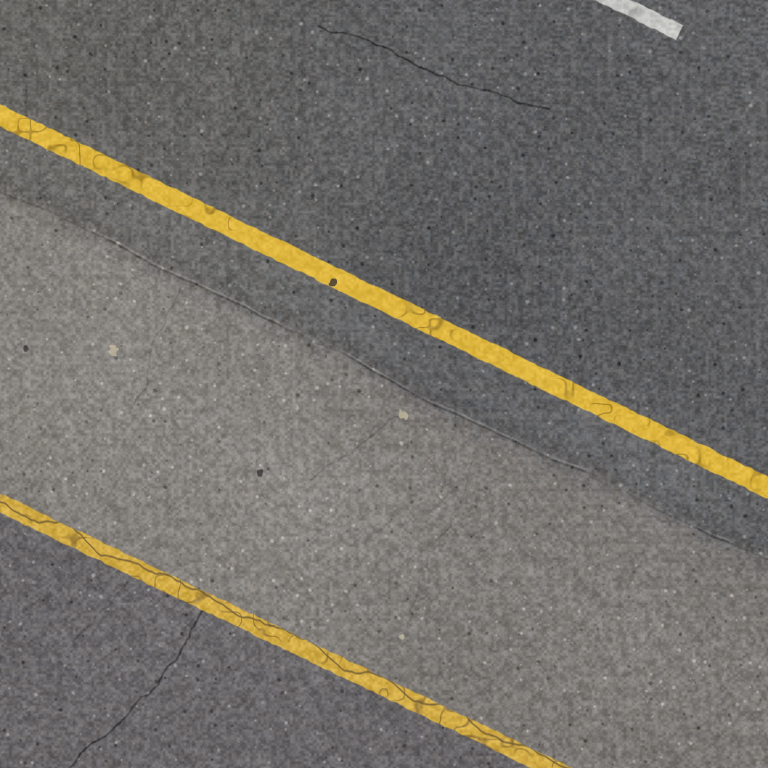
This texture is drawn by a WebGL 1 fragment shader. Its source:

```glsl
precision highp float;
// Worn asphalt seen from above: diagonal lanes, two yellow lines and a white dash.
// Lanes are bands of the sheared height t = y + SLOPE * x; grain, chips and
// cracks come from hashed value noise and bent segments.

uniform vec2 u_resolution;

#define SLOPE 0.485
#define UPPER_LINE 0.850
#define SEAM 0.756
#define LOWER_LINE 0.345
#define DASH_LINE 1.387
#define UPPER_HALF 0.0130
#define LOWER_HALF 0.0115
#define DASH_HALF 0.0105
#define GRAIN 0.21
#define CRACK_WIDTH 0.0011
#define YELLOW vec3(0.87, 0.715, 0.25)
#define WHITE_PAINT vec3(0.77, 0.77, 0.76)

float hash(vec2 p) {
  return fract(sin(dot(p, vec2(127.1, 311.7))) * 43758.5453);
}

float noise(vec2 p) {
  vec2 i = floor(p), f = fract(p);
  f = f * f * (3.0 - 2.0 * f);
  return mix(mix(hash(i), hash(i + vec2(1.0, 0.0)), f.x),
             mix(hash(i + vec2(0.0, 1.0)), hash(i + 1.0), f.x), f.y);
}

float fbm(vec2 p) {
  float sum = 0.0, amp = 0.5;
  for (int i = 0; i < 4; i++) {
    sum += amp * noise(p);
    p = p * 2.03 + 17.3;
    amp *= 0.5;
  }
  return sum / 0.9375;
}

float inside(float d, float aa) { return 1.0 - smoothstep(-aa, aa, d); }

// Jagged crack from a to b, strongest along its core.
float crack(vec2 p, vec2 a, vec2 b, float bend, float aa) {
  vec2 dir = normalize(b - a);
  float len = length(b - a);
  float along = dot(p - a, dir);
  float side = dot(p - a, vec2(-dir.y, dir.x));
  float h = clamp(along / len, 0.0, 1.0);
  float path = (fbm(vec2(along * 24.0, a.x * 91.0)) - 0.5) * bend * min(1.0, 8.0 * h * (1.0 - h));
  float d = length(vec2(along - h * len, side - path));
  float wear = 0.55 + 0.6 * noise(vec2(along * 70.0, a.y * 50.0));
  return inside(d - CRACK_WIDTH, aa * 1.3) * wear;
}

float spot(vec2 p, vec2 center, float radius, float aa) {
  float ragged = (noise(p * 240.0) - 0.5) * radius;
  return inside(length(p - center) - radius + ragged, aa);
}

// One loose chip in some of the cells of a jittered grid.
float chips(vec2 p, float cells, float share, float seed, float aa) {
  vec2 id = floor(p * cells);
  vec2 center = (id + 0.2 + 0.6 * vec2(hash(id + seed), hash(id + seed + 5.7))) / cells;
  float radius = 0.0009 + 0.0016 * hash(id + seed + 9.1);
  return step(hash(id + seed + 2.3), share) * inside(length(p - center) - radius, aa);
}

void main() {
  vec2 p = gl_FragCoord.xy / u_resolution;
  float aa = 1.0 / min(u_resolution.x, u_resolution.y);
  float t = p.y + SLOPE * p.x;
  float tilt = 1.0 / sqrt(1.0 + SLOPE * SLOPE);
  float seam = t - SEAM - (fbm(vec2(p.x * 14.0, 3.0)) - 0.5) * 0.014
             + 0.009 * exp(-pow((p.x - 0.56) / 0.05, 2.0));
  float low = p.y + 0.48 * p.x - LOWER_LINE;

  // Lane tones
  float cloud = fbm(p * 5.0) - 0.5;
  vec3 upper = mix(vec3(0.415, 0.41, 0.397), vec3(0.38, 0.38, 0.387), smoothstep(0.0, 0.65, p.x));
  upper -= 0.022 * exp(-pow((t - 0.96) / 0.09, 2.0));
  vec3 middle = mix(vec3(0.535, 0.52, 0.502), vec3(0.485, 0.47, 0.457), smoothstep(0.0, 0.95, p.x));
  middle += 0.02 * exp(-pow((t - 0.54) / 0.10, 2.0)) - 0.01;
  vec3 lower = vec3(0.418, 0.408, 0.415);
  vec3 color = mix(middle, upper + 0.012, smoothstep(-0.035, 0.025, seam));
  color = mix(color, upper, smoothstep(UPPER_LINE - 0.02, UPPER_LINE + 0.02, t));
  color = mix(lower, color, smoothstep(-0.012, 0.016, low));
  color += cloud * 0.06;

  // Aggregate grain and loose chips
  float grain = 0.6 * noise(p * 290.0) + 0.4 * noise(p.yx * 155.0 + 40.0) - 0.5;
  color += grain * GRAIN + (hash(floor(p * 512.0)) - 0.5) * 0.035;
  color += vec3(0.012, 0.0, -0.012) * (noise(p * 180.0 + 8.0) - 0.5);
  color += 0.16 * chips(p, 55.0, 0.22, 3.0, aa);
  color -= 0.14 * chips(p, 48.0, 0.25, 31.0, aa);

  // Paving seam with a pale lip and a shaded edge
  float seamWear = smoothstep(0.25, 0.65, noise(vec2(p.x * 35.0, 7.0)));
  color -= 0.035 * exp(-pow((seam - 0.009) / 0.012, 2.0));
  color -= 0.10 * inside(abs(seam + 0.002) - 0.0012, aa) * (0.4 + 0.6 * seamWear);
  color += 0.09 * inside(abs(seam - 0.0015) - 0.0009, aa) * seamWear;

  // Cracks in the asphalt
  float strong = crack(p, vec2(0.415, 0.966), vec2(0.545, 0.913), 0.022, aa);
  strong = max(strong, crack(p, vec2(0.545, 0.913), vec2(0.715, 0.858), 0.026, aa));
  strong = max(strong, crack(p, vec2(0.267, 0.212), vec2(0.206, 0.108), 0.025, aa));
  strong = max(strong, crack(p, vec2(0.206, 0.108), vec2(0.090, 0.0), 0.025, aa));
  float faint = crack(p, vec2(0.235, 0.625), vec2(0.170, 0.465), 0.030, aa);
  faint = max(faint, crack(p, vec2(0.525, 0.461), vec2(0.405, 0.375), 0.025, aa));
  faint = max(faint, crack(p, vec2(0.615, 0.400), vec2(0.533, 0.205), 0.030, aa));
  faint = max(faint, crack(p, vec2(0.170, 0.245), vec2(0.095, 0.165), 0.025, aa));
  color -= 0.20 * strong + 0.075 * faint;

  // Painted lines with chipped edges and hairline crazing
  float chipping = (noise(p * 130.0) - 0.5) * 0.0022;
  float crazing = 1.0 - smoothstep(0.0, 0.09, abs(noise(p * 62.0 + 5.0) - 0.5));
  crazing *= smoothstep(0.35, 0.7, noise(p * 28.0));
  float upperPaint = inside(abs(t - UPPER_LINE) * tilt - UPPER_HALF + chipping, aa);
  float lowerPaint = inside(abs(low) * tilt - LOWER_HALF + chipping, aa);
  float dashEnd = (p.x - 0.885) * tilt - (p.y - 0.958) * SLOPE * tilt;
  float dash = inside(max(abs(t - DASH_LINE) * tilt - DASH_HALF + chipping, dashEnd), aa);
  color = mix(color, YELLOW + grain * 0.14 - crazing * vec3(0.20, 0.18, 0.07), upperPaint);
  float split = low - 0.006 - (fbm(vec2(p.x * 22.0, 11.0)) - 0.5) * 0.034;
  float splitMask = inside(abs(split) - 0.0012, aa * 1.2);
  vec3 worn = YELLOW - vec3(0.03, 0.03, -0.02) + grain * 0.18 - crazing * vec3(0.22, 0.19, 0.05);
  color = mix(color, mix(worn, vec3(0.40, 0.33, 0.21), splitMask * 0.8), lowerPaint * 0.96);
  color = mix(color, WHITE_PAINT + grain * 0.18 - crazing * 0.13, dash);

  // Larger stones and pits
  float pale = max(spot(p, vec2(0.147, 0.544), 0.0055, aa), spot(p, vec2(0.526, 0.460), 0.0055, aa));
  pale = max(pale, spot(p, vec2(0.523, 0.171), 0.0035, aa));
  float pit = max(spot(p, vec2(0.338, 0.384), 0.0042, aa), spot(p, vec2(0.033, 0.546), 0.0035, aa));
  pit = max(pit, spot(p, vec2(0.433, 0.632), 0.0048, aa));
  color = mix(color, vec3(0.76, 0.72, 0.62), pale * 0.8);
  color = mix(color, vec3(0.22, 0.20, 0.21), pit * 0.8);
  gl_FragColor = vec4(clamp(color, 0.0, 1.0), 1.0);
}
```
